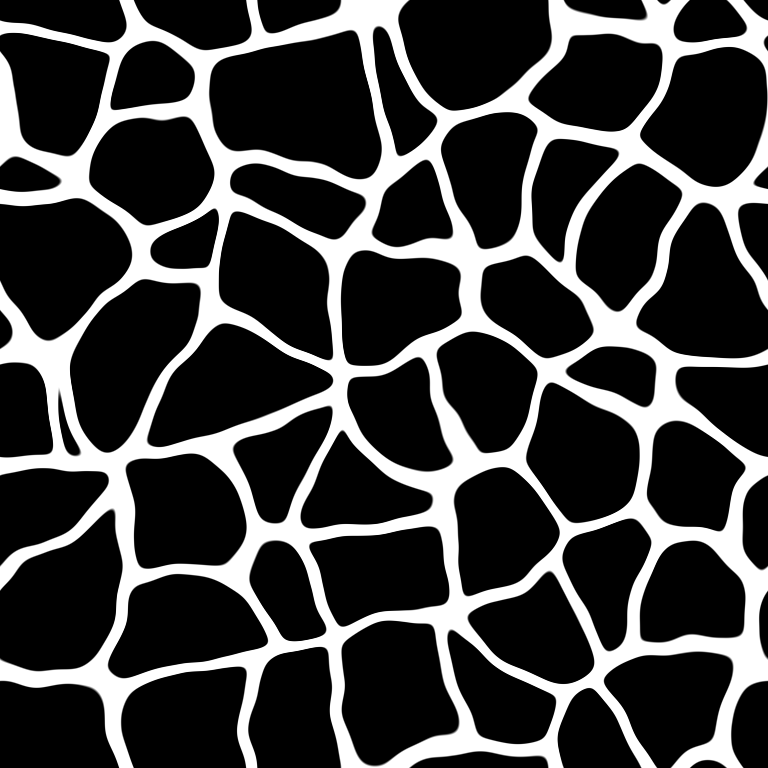
Reproduce this pattern procedurally as a WebGL 1 fragment shader.

```glsl
precision highp float;

uniform vec2 u_resolution;

const float CELLS = 7.0;          // cells along each side of the tile
const float HALF_WIDTH = 0.061;   // half width of a vein, in cells
const float ROUNDING = 0.047;     // softness of the cell corners, in cells
const vec3 CELL_COLOR = vec3(0.0);
const vec3 VEIN_COLOR = vec3(1.0);

vec3 hash3(vec2 p) {
  vec3 q = fract(p.xyx * vec3(0.1031, 0.1030, 0.0973));
  q += dot(q, q.yxz + 33.33);
  return fract((q.xxy + q.yzz) * q.zyx);
}

// Gradient noise that wraps after a whole number of lattice steps
float cornerSlope(vec2 corner, vec2 offset, float period, float seed) {
  float angle = 6.28318 * hash3(mod(corner, period) + seed).x;
  return dot(vec2(cos(angle), sin(angle)), offset);
}

float gradientNoise(vec2 uv, float period, float seed) {
  vec2 p = uv * period;
  vec2 i = floor(p);
  vec2 f = p - i;
  vec2 u = f * f * f * (f * (f * 6.0 - 15.0) + 10.0);
  vec2 e = vec2(1.0, 0.0);
  float low = mix(cornerSlope(i, f, period, seed),
                  cornerSlope(i + e, f - e, period, seed), u.x);
  float high = mix(cornerSlope(i + e.yx, f - e.yx, period, seed),
                   cornerSlope(i + 1.0, f - 1.0, period, seed), u.x);
  return mix(low, high, u.y);
}

vec2 warp(vec2 uv, float period, float seed) {
  return vec2(gradientNoise(uv, period, seed),
              gradientNoise(uv, period, seed + 37.0));
}

// Scattered site: position in xy, weight in z; a few cells are much smaller
vec3 siteAt(vec2 cell) {
  vec3 h = hash3(mod(cell, CELLS) + 11.0);
  return vec3(cell + 0.5 + 0.9 * (h.xy - 0.5), -0.42 * h.z * h.z * h.z);
}

float powerDistance(vec2 p, vec3 site) {
  vec2 d = site.xy - p;
  return dot(d, d) - site.z;
}

// Distance to the border of the weighted Voronoi cell, with rounded corners
float borderDistance(vec2 p) {
  vec2 base = floor(p);
  vec3 owner = vec3(0.0);
  float nearest = 1e5;
  for (int y = -2; y <= 2; y++) {
    for (int x = -2; x <= 2; x++) {
      vec3 site = siteAt(base + vec2(float(x), float(y)));
      float d = powerDistance(p, site);
      if (d < nearest) {
        nearest = d;
        owner = site;
      }
    }
  }
  float sum = 1e-9;
  for (int y = -2; y <= 2; y++) {
    for (int x = -2; x <= 2; x++) {
      vec3 site = siteAt(base + vec2(float(x), float(y)));
      float gap = distance(site.xy, owner.xy);
      if (gap > 1e-3) {
        float edge = (powerDistance(p, site) - nearest) / (2.0 * gap);
        sum += exp(-edge / ROUNDING);
      }
    }
  }
  return -ROUNDING * log(sum);
}

void main() {
  vec2 uv = gl_FragCoord.xy / u_resolution;
  float pixel = CELLS / min(u_resolution.x, u_resolution.y);

  // Broad bends, then the small wobble of a hand-drawn outline
  vec2 p = uv * CELLS;
  p += 0.42 * warp(uv, 5.0, 3.0);
  p += 0.075 * warp(uv, 17.0, 71.0);

  // Veins swell and thin along their length
  float halfWidth = HALF_WIDTH + 0.035 * gradientNoise(uv, 9.0, 53.0);
  float inside = borderDistance(p) - halfWidth;
  float cell = smoothstep(-0.8 * pixel, 0.8 * pixel, inside);
  gl_FragColor = vec4(mix(VEIN_COLOR, CELL_COLOR, cell), 1.0);
}
```
